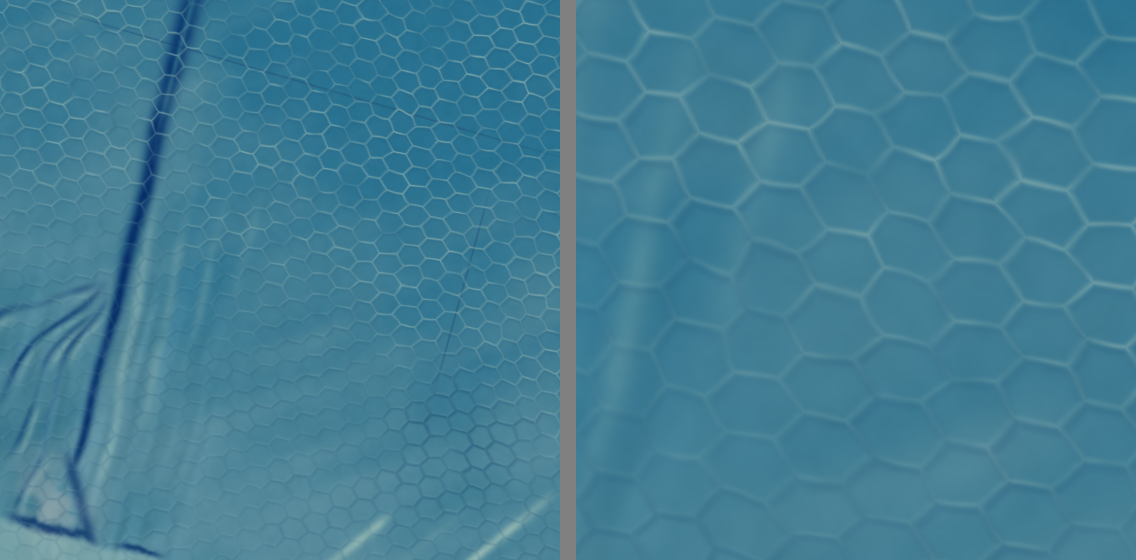
Left, the full canvas; right, a detail of the centre.
A WebGL 1 fragment shader for this texture:

```glsl
precision highp float;
// Blue plastic sheeting under a pale hexagonal wire net, about 27 cells high.
// A skewed hex lattice, slightly bent by noise, is laid over a hazy gradient
// with one long dark fold, fans of creases and soft reflected streaks.
uniform vec2 u_resolution;

const vec3 DEEP = vec3(0.16, 0.445, 0.565);
const vec3 MID = vec3(0.26, 0.495, 0.58);
const vec3 PALE = vec3(0.35, 0.55, 0.615);
const vec3 WIRE = vec3(0.50, 0.66, 0.67);
const vec3 SHADE = vec3(0.14, 0.34, 0.48);
const vec3 FOLD = vec3(0.03, 0.19, 0.41);
const vec3 GLINT = vec3(0.55, 0.70, 0.69);

float hash(vec2 p) {
  return fract(sin(dot(p, vec2(127.1, 311.7))) * 43758.5);
}

float noise(vec2 p) {
  vec2 i = floor(p), f = fract(p);
  f = f * f * (3.0 - 2.0 * f);
  return mix(mix(hash(i), hash(i + vec2(1.0, 0.0)), f.x),
             mix(hash(i + vec2(0.0, 1.0)), hash(i + 1.0), f.x), f.y);
}

float fbm(vec2 p) {
  float sum = 0.0, amp = 0.5;
  for (int i = 0; i < 4; i++) {
    sum += amp * noise(p);
    p = p * 2.03 + 7.1;
    amp *= 0.5;
  }
  return sum;
}

// Soft bell of the given half width around zero
float bell(float x, float w) {
  return exp(-x * x / (w * w));
}

// Soft line from a to b that fades towards both ends
float stroke(vec2 p, vec2 a, vec2 b, float w) {
  vec2 d = b - a;
  float t = clamp(dot(p - a, d) / dot(d, d), 0.0, 1.0);
  float fade = smoothstep(0.0, 0.25, t) * (1.0 - smoothstep(0.75, 1.0, t));
  return bell(length(p - a - d * t), w) * fade;
}

// Offset from the centre of the nearest flat-topped hexagon
vec2 hexLocal(vec2 q) {
  vec2 s = vec2(1.732, 1.0);
  vec2 a = mod(q, s) - 0.5 * s;
  vec2 b = mod(q - 0.5 * s, s) - 0.5 * s;
  return dot(a, a) < dot(b, b) ? a : b;
}

// Soft coverage of the wire between cells
float wire(vec2 q, float w) {
  vec2 l = abs(hexLocal(q));
  return bell(0.5 - max(l.y, dot(l, vec2(0.866, 0.5))), w);
}

// Hazy sheet, deepest at the upper right; d is the distance right of the fold
vec3 sheet(vec2 p, float d) {
  float haze = 0.86 - 0.83 * p.y - 0.20 * p.x;
  haze += 0.30 * (1.0 - smoothstep(-0.03, 0.0, d)) * smoothstep(0.2, 0.6, p.y);
  haze += 0.25 * bell(d - 0.03, 0.06) * step(0.0, d);
  haze += 0.65 * (fbm(p * 4.0) - 0.47);
  haze += 0.25 * (noise(vec2(p.x + p.y * 2.0, p.y - p.x * 0.4) * vec2(3.0, 24.0)) - 0.5);
  vec3 c = mix(DEEP, MID, smoothstep(0.0, 0.55, haze));
  return mix(c, PALE, smoothstep(0.4, 0.85, haze));
}

void main() {
  vec2 p = gl_FragCoord.xy / u_resolution;
  float rough = fbm(p * 22.0);
  float d = p.x - 0.087 - 0.258 * p.y - 0.012 * (noise(vec2(p.y * 9.0, 2.0)) - 0.5);
  vec3 col = sheet(p, d);

  // Fine pleats running along the fold, strongest low on the left
  float pleat = noise(vec2(d * 75.0, p.y * 5.0 + 3.0)) - 0.5;
  col += 0.09 * pleat * (1.0 - smoothstep(0.1, 0.3, d)) * (1.0 - smoothstep(0.3, 0.7, p.y));

  // Reflections fanning out to the right of the fold
  for (int i = 0; i < 4; i++) {
    float k = float(i);
    float lane = 0.022 + 0.062 * k + 0.07 * (0.65 - p.y) * (1.0 - 0.3 * k);
    float span = smoothstep(0.06 + 0.12 * k, 0.2 + 0.12 * k, p.y)
               * (1.0 - smoothstep(0.5, 0.72, p.y));
    float gleam = bell(d - lane, 0.007 + 0.005 * rough) * span * (0.1 + 1.3 * rough);
    col = mix(col, GLINT, 0.6 * gleam / (1.0 + 0.5 * k));
  }

  // Creases spreading to the lower left from a hub on the fold
  vec2 hub = vec2(0.19, 0.52);
  vec2 bent = p + 0.035 * (vec2(noise(p * 11.0), noise(p * 11.0 + 8.0)) - 0.5);
  for (int i = 0; i < 4; i++) {
    float k = float(i);
    vec2 tip = vec2(-0.06 + 0.02 * k, 0.39 - 0.12 * k);
    float broken = smoothstep(0.25, 0.7, noise(p * 13.0 + k * 5.0));
    col = mix(col, GLINT, 0.45 * broken * stroke(bent + vec2(-0.012, 0.009), hub, tip, 0.006));
    col = mix(col, FOLD, (0.3 + 0.55 * broken) * (0.7 + 0.3 * sin(k * 2.0)) * stroke(bent, hub, tip, 0.006));
  }

  // Glints along the bottom right
  for (int i = 0; i < 3; i++) {
    float k = float(i);
    vec2 a = vec2(0.55 + 0.11 * k, -0.04 - 0.01 * k);
    float g = stroke(p, a, a + vec2(0.16, 0.13) * (1.0 + 0.25 * k), 0.009);
    col = mix(col, GLINT, g * (0.5 + 0.35 * cos(k * 3.14)) * (0.3 + 1.2 * rough));
  }

  // Fine creases across the sheet
  float crease = stroke(p, vec2(0.0, 1.01), vec2(1.1, 0.69), 0.0018)
               + stroke(p, vec2(0.88, 0.68), vec2(0.77, 0.28), 0.0018);
  col = mix(col, SHADE, 0.6 * crease);

  // Long fold, wider at the top where its middle catches light
  float w = mix(0.008, 0.021, p.y * p.y);
  float core = bell(d, w) * smoothstep(0.13, 0.2, p.y);
  core = max(core, 0.8 * stroke(p, vec2(0.115, 0.21), vec2(0.172, 0.0), 0.011));
  core *= 1.0 - 0.65 * bell(d - 0.002, 0.006) * smoothstep(0.65, 0.9, p.y);
  col = mix(col, FOLD, clamp(core * (0.6 + 0.8 * rough), 0.0, 1.0));

  // Crumpled, worn corner with a dark hem
  float worn = bell(length((p - vec2(0.09, 0.08)) * vec2(1.0, 0.8)), 0.07);
  col = mix(col, vec3(0.52, 0.62, 0.65), worn * smoothstep(0.25, 0.65, rough));
  float hem = p.y - 0.08 + 0.26 * p.x + 0.03 * (rough - 0.5);
  col = mix(col, GLINT, 0.6 * (1.0 - smoothstep(-0.02, 0.0, hem)));
  col = mix(col, FOLD, 0.8 * bell(hem, 0.008) * smoothstep(0.2, 0.55, noise(p * 16.0)));

  // Net: skewed lattice with bent, unevenly lit wires, fading lower down
  vec2 bend = vec2(noise(p * 38.0), noise(p * 38.0 + 19.0)) - 0.5;
  vec2 sway = vec2(noise(p * 5.0 + 3.0), noise(p * 5.0 + 31.0)) - 0.5;
  vec2 q = mat2(21.9, 5.45, -2.58, 26.8) * p + 0.17 * bend + 0.5 * sway;
  float clearPart = smoothstep(0.3, 0.65, p.y + 0.45 * (p.x - 0.5));
  float patchy = 0.2 + 0.8 * noise(p * 14.0 + 5.0) + 0.7 * (noise(p * 55.0) - 0.4);
  float show = mix(0.17, 0.8, clearPart) * patchy * (1.0 - 0.4 * bell(d - 0.06, 0.08));
  float lit = 0.65 + 0.35 * smoothstep(0.3, 0.5, abs(hexLocal(q).y));
  float emboss = (0.15 + 0.3 * bell(length(p - vec2(0.8, 0.22)), 0.13)) * (0.3 + 1.2 * noise(p * 20.0));
  col = mix(col, SHADE, emboss * wire(q + vec2(-0.05, 0.1), 0.075));
  col = mix(col, WIRE, clamp(show * lit, 0.0, 0.85) * wire(q, 0.05));

  // Cloudy grain of the plastic
  col += 0.03 * (fbm(p * 60.0) - 0.47);
  gl_FragColor = vec4(col, 1.0);
}
```
